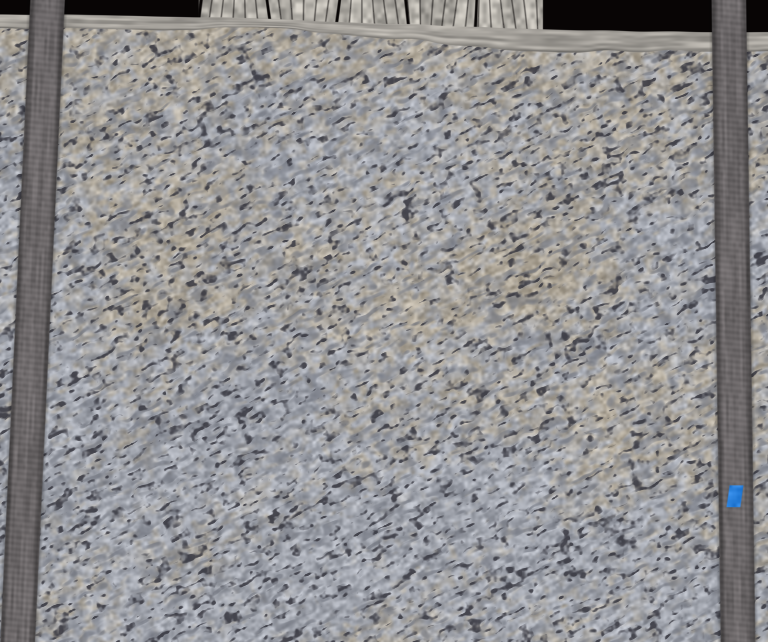
Give the GLSL for this texture, as a WebGL 2 fragment shader.

```glsl
#version 300 es
precision highp float;

#define GRAIN_SCALE 190.0
#define FLECK_SCALE vec2(80.0, 185.0)
#define FLECK_ANGLE 0.46
#define FLECK_LEVEL 0.60
#define TAN_AMOUNT 0.75
#define STRAP_HALF_WIDTH 0.0225
#define SLAB_WIDTH 0.0152
#define SHADOW vec3(0.03, 0.02, 0.02)

uniform vec2 u_resolution;
out vec4 fragColor;

float hash(vec2 cell) {
    uvec2 q = uvec2(ivec2(cell)) * uvec2(1597u, 3813u);
    uint n = (q.x ^ (q.y << 7)) * 747796u + q.y * 28891u;
    n = (n ^ (n >> 15)) * 2246823u;
    n = (n ^ (n >> 13)) * 326649u;
    return float((n ^ (n >> 16)) & 65535u) / 65535.0;
}

float noise(vec2 p) {
    vec2 i = floor(p), f = fract(p);
    f = f * f * (3.0 - 2.0 * f);
    return mix(mix(hash(i), hash(i + vec2(1, 0)), f.x),
               mix(hash(i + vec2(0, 1)), hash(i + vec2(1, 1)), f.x), f.y);
}

float fbm(vec2 p) {
    float sum = 0.0, weight = 0.5;
    for (int i = 0; i < 4; i++) {
        sum += weight * noise(p);
        p = mat2(0.8, 0.6, -0.6, 0.8) * p * 2.03 + 17.3;
        weight *= 0.5;
    }
    return sum / 0.9375;
}

// Soft band: 1 where |d| < halfWidth
float band(float d, float halfWidth, float soft) {
    return 1.0 - smoothstep(halfWidth - soft, halfWidth + soft, abs(d));
}

float smudge(vec2 p, vec2 center, vec2 size) {
    vec2 d = (p - center) / size;
    return exp(-dot(d, d));
}

vec3 granite(vec2 p) {
    float c = cos(FLECK_ANGLE), s = sin(FLECK_ANGLE);
    mat2 foliation = mat2(c, -s, s, c);
    vec2 along = foliation * p;
    vec2 bent = along + 0.006 * (vec2(noise(p * 60.0), noise(p * 60.0 + 90.0)) - 0.5);

    // Warm and cool feldspar
    float warmth = fbm(along * vec2(4.0, 7.0) + 3.0) + 0.30 * (p.y - 0.5);
    float warmGrain = noise(bent * vec2(85.0, 120.0) + 41.0);
    float warm = smoothstep(0.32, 0.78, 0.62 * warmth + 0.38 * warmGrain);
    vec3 color = mix(vec3(0.645, 0.660, 0.695), vec3(0.70, 0.652, 0.565), warm * TAN_AMOUNT);

    // Crystal brightness
    float grain = noise(p * GRAIN_SCALE) - 0.5;
    float crystal = noise(bent * vec2(95.0, 165.0) + 11.0) - 0.5;
    color += 0.13 * grain + 0.18 * crystal + 0.06 * (fbm(along * vec2(9.0, 22.0)) - 0.5);

    // Slate-blue smears and black mica, drawn out along the foliation
    float cloud = smudge(along, foliation * vec2(0.92, 0.49), vec2(0.05, 0.035))
                + smudge(along, foliation * vec2(0.41, 0.09), vec2(0.06, 0.014));
    float density = 0.14 * (fbm(along * vec2(6.0, 15.0) + 60.0) - 0.5) + 0.10 * cloud;
    float smear = noise(bent * FLECK_SCALE * 0.75 + 71.0) + density;
    float fleck = 0.76 * noise(bent * FLECK_SCALE) + 0.24 * noise(p * 210.0 + 5.0) + density;
    color = mix(color, vec3(0.44, 0.455, 0.495), 0.62 * smoothstep(0.54, 0.95, smear));
    color = mix(color, vec3(0.21, 0.21, 0.245), 0.86 * smoothstep(FLECK_LEVEL, FLECK_LEVEL + 0.27, fleck));
    return color;
}

// Dark gap with a row of leaning pale slabs
vec3 background(vec2 uv, float px) {
    float x = uv.x + 0.12 * (uv.y - 0.98) * sin(uv.x * 40.0);
    float id = floor(x / SLAB_WIDTH);
    float slab = band(fract(x / SLAB_WIDTH) - 0.5, 0.44, px / SLAB_WIDTH);
    float group = band(fract((x - 0.26) / 0.09) - 0.5, 0.48, px / 0.09);
    float extent = band(uv.x - 0.483, 0.224, px);
    float tone = 0.60 + 0.16 * hash(vec2(id, 4.0)) + 0.25 * (noise(uv * vec2(160.0, 120.0)) - 0.5);
    vec3 pale = tone * vec3(1.0, 0.98, 0.94);
    return mix(SHADOW, pale, extent * group * mix(0.45, 1.0, slab));
}

vec3 ledge(vec2 uv, float depth) {
    float streak = noise(vec2(uv.x * 14.0, depth * 7.0)) + 0.5 * noise(uv * vec2(60.0, 260.0));
    return vec3(0.66, 0.645, 0.62) * (0.76 + 0.28 * streak) * mix(0.78, 1.0, smoothstep(0.0, 0.2, depth));
}

vec3 strapColor(vec2 uv, float d) {
    float threads = noise(vec2(d * 7.0, uv.y * 14.0)) - 0.5;
    float weave = sin(uv.y * 690.0 + 2.0 * d);
    float tone = 0.42 + 0.10 * threads + 0.02 * weave + 0.05 * (noise(uv * vec2(250.0, 110.0)) - 0.5);
    tone *= mix(1.0, 0.70, smoothstep(0.60, 0.92, abs(d)));
    return tone * vec3(1.0, 0.96, 0.97);
}

void main() {
    vec2 uv = gl_FragCoord.xy / u_resolution;
    vec2 p = uv * vec2(u_resolution.x / u_resolution.y, 1.0);
    float px = 0.8 / u_resolution.y;

    // Stone, its top ledge and the space behind
    float wobble = 0.005 * (noise(vec2(uv.x * 24.0, 2.0)) - 0.5);
    float low = mix(0.955, 0.920, smoothstep(0.32, 0.75, uv.x)) + wobble;
    float high = mix(0.977, 0.950, smoothstep(0.05, 0.95, uv.x)) + 0.3 * wobble;
    vec3 color = granite(p);
    color = mix(color, ledge(uv, (uv.y - low) / (high - low)), smoothstep(low - px, low + px, uv.y));
    color = mix(color, background(uv, px), smoothstep(high - px, high + px, uv.y));

    // Two webbing straps
    for (int i = 0; i < 2; i++) {
        float center = i == 0 ? mix(0.023, 0.062, uv.y) : mix(0.961, 0.949, uv.y);
        float offset = uv.x - center;
        color *= 1.0 - 0.25 * band(offset, STRAP_HALF_WIDTH + 0.002, 0.003);
        color = mix(color, strapColor(uv + float(i), offset / STRAP_HALF_WIDTH),
                    band(offset, STRAP_HALF_WIDTH, px));
    }

    // Blue tag
    vec2 tag = uv - vec2(0.957, 0.227);
    tag.x -= 0.12 * tag.y;
    float tagMask = band(tag.x, 0.009, px) * band(tag.y, 0.017, px);
    color = mix(color, vec3(0.16, 0.50, 0.86) + 0.15 * (noise(uv * 160.0) - 0.5), tagMask);

    fragColor = vec4(clamp(color, 0.0, 1.0), 1.0);
}
```
